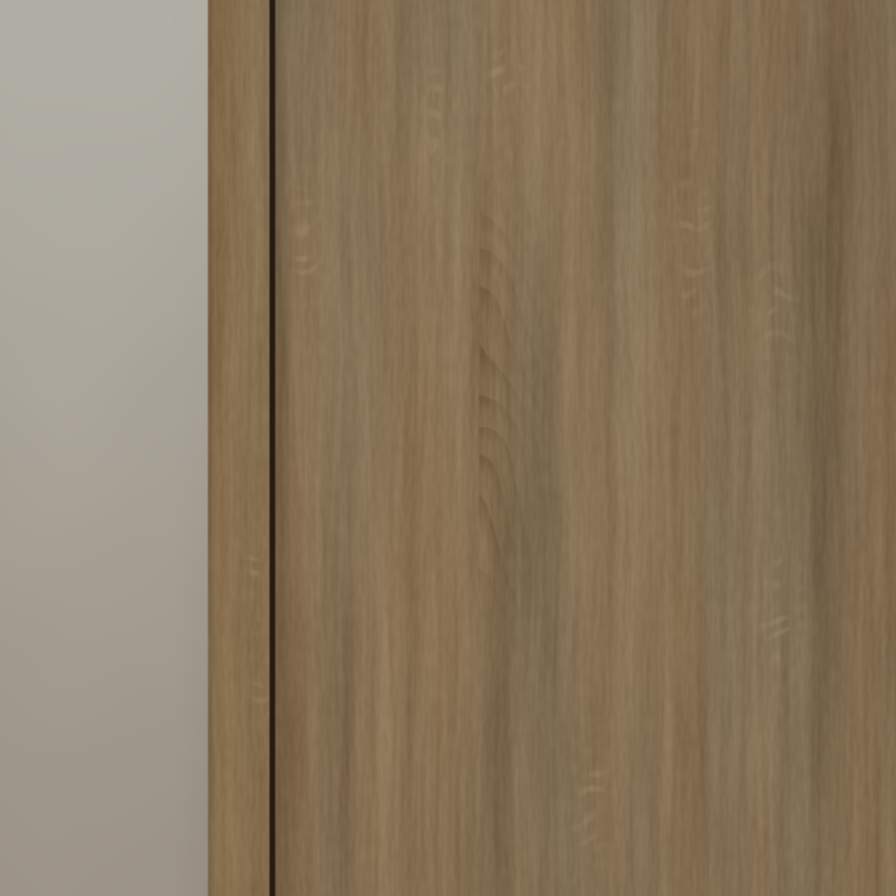
This texture is drawn by a WebGL 2 fragment shader. Its source:

```glsl
#version 300 es
precision highp float;
// A pale wall beside an oak panel: edge strip, dark vertical gap, broad door.
// Wood is stretched gradient noise over placed soft streaks, with curved growth
// rings near the middle and clusters of short pale cross flecks.
uniform vec2 u_resolution;
out vec4 fragColor;

vec2 hashDir(vec2 cell) {
  vec3 q = fract(cell.xyx * vec3(0.1031, 0.1030, 0.0973));
  q += dot(q, q.yzx + 33.33);
  float angle = 6.2832 * fract((q.x + q.y) * q.z);
  return vec2(cos(angle), sin(angle));
}

float noise(vec2 p) {
  vec2 i = floor(p), f = p - i;
  vec2 s = f * f * f * (f * (f * 6.0 - 15.0) + 10.0);
  float a = dot(hashDir(i), f);
  float b = dot(hashDir(i + vec2(1, 0)), f - vec2(1, 0));
  float c = dot(hashDir(i + vec2(0, 1)), f - vec2(0, 1));
  float d = dot(hashDir(i + 1.0), f - 1.0);
  return mix(mix(a, b, s.x), mix(c, d, s.x), s.y);
}

// Soft elliptical falloff; shape holds centre xy and radii zw
float softSpot(vec2 p, vec4 shape) {
  vec2 d = (p - shape.xy) / shape.zw;
  return exp(-dot(d, d));
}

// Broad dark and light streaks running along the grain
float streaks(vec2 p) {
  const vec4 dark[10] = vec4[10](
    vec4(0.462, 0.33, 0.010, 0.20), vec4(0.540, 0.62, 0.012, 0.22),
    vec4(0.590, 0.42, 0.035, 0.25), vec4(0.925, 0.85, 0.030, 0.30),
    vec4(0.785, 0.22, 0.012, 0.25), vec4(0.385, 0.12, 0.010, 0.25),
    vec4(0.680, 0.70, 0.008, 0.35), vec4(0.555, 0.12, 0.014, 0.25),
    vec4(0.915, 0.40, 0.020, 0.30), vec4(0.318, 0.30, 0.014, 0.45));
  const vec4 light[7] = vec4[7](
    vec4(0.500, 0.65, 0.030, 0.40), vec4(0.410, 0.55, 0.025, 0.50),
    vec4(0.720, 0.55, 0.030, 0.45), vec4(0.640, 0.50, 0.020, 0.25),
    vec4(0.840, 0.30, 0.030, 0.35), vec4(0.600, 0.90, 0.040, 0.20),
    vec4(0.430, 0.15, 0.020, 0.25));
  float tone = 0.0;
  for (int i = 0; i < 10; i++) tone -= 0.042 * softSpot(p, dark[i]);
  for (int i = 0; i < 7; i++) tone += 0.026 * softSpot(p, light[i]);
  return tone;
}

// Growth rings that leave a straight seam and bend down to the right
float rings(vec2 p) {
  float d = p.x - 0.533 - 0.006 * noise(p * vec2(2.0, 9.0));
  float phase = (p.y + 0.7 * d + 22.0 * d * d) * 19.0 + 1.3 * noise(p * vec2(14.0, 7.0));
  float band = smoothstep(0.35, 0.95, fract(phase)) * smoothstep(1.0, 0.93, fract(phase));
  float fade = smoothstep(0.0, 0.004, d) * exp(-max(d, 0.0) / 0.035);
  return band * fade * smoothstep(0.25, 0.45, p.y) * smoothstep(0.85, 0.65, p.y);
}

// Short pale ticks across the grain, gathered in upright clusters
float flecks(vec2 p) {
  const vec4 cluster[9] = vec4[9](
    vec4(0.342, 0.725, 0.016, 0.06), vec4(0.774, 0.740, 0.018, 0.10),
    vec4(0.660, 0.100, 0.022, 0.07), vec4(0.865, 0.655, 0.022, 0.06),
    vec4(0.875, 0.315, 0.024, 0.06), vec4(0.562, 0.922, 0.022, 0.03),
    vec4(0.286, 0.365, 0.012, 0.03), vec4(0.490, 0.860, 0.012, 0.07),
    vec4(0.290, 0.240, 0.010, 0.06));
  float mask = 0.0;
  for (int i = 0; i < 9; i++) mask = max(mask, softSpot(p, cluster[i]));
  float wave = p.y * 44.0 + 1.4 * noise(p * vec2(24.0, 16.0)) - 7.0 * p.x;
  float tick = smoothstep(0.30, 0.08, abs(fract(wave) - 0.5));
  float breakup = smoothstep(-0.20, 0.30, noise(p * vec2(55.0, 38.0) + 7.0));
  return mask * tick * breakup;
}

vec3 wood(vec2 p) {
  vec2 g = p + vec2(0.007 * noise(p * vec2(5.0, 3.0)), 0.0);
  float tone = streaks(g);
  tone += 0.040 * noise(g * vec2(26.0, 0.9));
  tone += 0.038 * noise(g * vec2(75.0, 2.2) + 13.0);
  tone += 0.034 * noise(g * vec2(170.0, 9.0) + 41.0);
  tone += 0.026 * noise(g * vec2(260.0, 55.0) + 5.0);
  tone += 0.050 * flecks(p) - 0.060 * rings(p);
  // Warmth drifts between olive and reddish brown
  float warmth = 0.030 * noise(g * vec2(15.0, 1.2) + 29.0)
    + 0.014 * softSpot(p, vec4(0.83, 0.55, 0.03, 0.30))
    + 0.012 * softSpot(p, vec4(0.34, 0.05, 0.09, 0.35));
  float light = 0.97 + 0.05 * softSpot(p, vec4(0.55, 0.60, 0.28, 0.60));
  return vec3(0.515, 0.435, 0.325) * light + tone * vec3(1.0, 0.98, 0.90)
    + warmth * vec3(1.0, -0.2, -0.5);
}

vec3 wall(vec2 p) {
  vec3 c = mix(vec3(0.61, 0.575, 0.525), vec3(0.69, 0.68, 0.645), smoothstep(-0.1, 1.1, p.y));
  c += 0.012 * softSpot(p, vec4(0.08, 0.55, 0.10, 0.45));
  return c + 0.006 * noise(p * 9.0) - 0.02 * smoothstep(0.19, 0.232, p.x) * (1.0 - p.y);
}

void main() {
  vec2 p = gl_FragCoord.xy / u_resolution;
  float soft = 0.7 / u_resolution.x + 0.0008;
  // The edge strip takes its grain from elsewhere and is slightly yellower
  bool strip = p.x < 0.304;
  vec3 panel = wood(p) + (strip ? vec3(0.012, 0.004, -0.012) : vec3(0.0));
  panel *= 1.0 - 0.10 * smoothstep(0.030, 0.0, p.x - 0.307) * step(0.304, p.x);
  panel *= 1.0 - 0.12 * smoothstep(0.007, 0.0, abs(p.x - 0.234));
  // Dark gap between strip and door
  float gap = smoothstep(0.0032 + soft, 0.0032 - soft, abs(p.x - 0.304));
  panel = mix(panel, vec3(0.15, 0.105, 0.065), gap);
  vec3 color = mix(wall(p), panel, smoothstep(0.232 - soft, 0.232 + soft, p.x));
  fragColor = vec4(color, 1.0);
}
```
